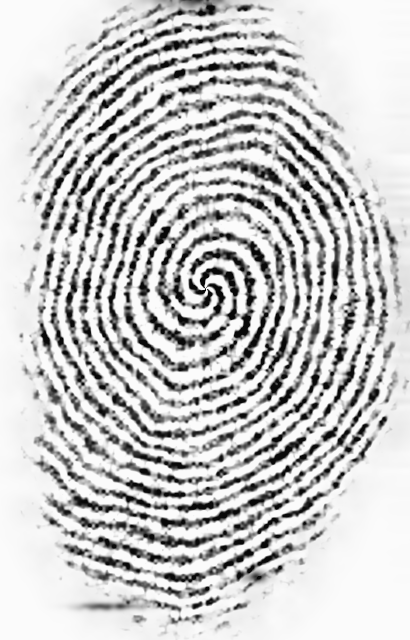
A Shadertoy shader for this pattern:

```glsl
// Draws an inked fingertip print: a tilted spiral whorl of broken, grainy ridges on pale paper.

float hash(vec2 p) {
    return fract(sin(dot(p, vec2(127.1, 311.7))) * 43758.5453);
}

float noise(vec2 p) {
    vec2 cell = floor(p), f = fract(p);
    f = f * f * (3.0 - 2.0 * f);
    float low = mix(hash(cell), hash(cell + vec2(1, 0)), f.x);
    float high = mix(hash(cell + vec2(0, 1)), hash(cell + vec2(1, 1)), f.x);
    return mix(low, high, f.y);
}

float fbm(vec2 p) {
    float sum = 0.0, amp = 0.5;
    for (int i = 0; i < 3; i++) {
        sum += amp * noise(p);
        p = p * 2.03 + 17.3;
        amp *= 0.5;
    }
    return sum / 0.875;
}

// Soft elliptical spot: 1 at its centre, fading outward
float spot(vec2 p, vec2 centre, vec2 size) {
    vec2 d = (p - centre) / size;
    return exp(-dot(d, d));
}

// Ridge count outward from the core; four arms widen clockwise
float ridgePhase(vec2 p) {
    vec2 d = p - vec2(0.322, 0.549);
    float tilt = 0.38;
    vec2 q = vec2(dot(d, vec2(cos(tilt), -sin(tilt))), dot(d, vec2(sin(tilt), cos(tilt))));
    float radius = length(q * vec2(1.0, 0.83));
    // Crease where the ridges turn sharply below the core
    float crease = smoothstep(0.07, 0.14, -q.y) * smoothstep(0.34, 0.2, -q.y);
    radius -= 0.014 * crease * exp(-abs(q.x) / 0.05);
    float wobble = (fbm(p * 10.0) - 0.5) * 1.5 * smoothstep(0.02, 0.14, radius);
    return radius * (1.0 + 0.25 * radius) / 0.0245 + 4.0 * atan(q.y, q.x) / 6.2831853 + wobble;
}

// Positive inside the fingertip, zero on its outline
float fingertip(vec2 p) {
    float dy = p.y - 0.505;
    float centreX = 0.338 - 0.05 * smoothstep(0.1, 0.34, abs(dy));
    centreX += 0.03 * smoothstep(0.36, 0.5, dy);
    float height = dy > 0.0 ? 0.505 : 0.475;
    float inside = 1.0 - length(vec2((p.x - centreX) / 0.285, dy / height));
    return inside - 0.12 * spot(p, vec2(0.05, 0.24), vec2(0.05, 0.018));
}

void mainImage(out vec4 fragColor, in vec2 fragCoord) {
    vec2 p = fragCoord / iResolution.y;

    // Contact area with a speckled, ragged outline
    float inside = fingertip(p);
    float contact = smoothstep(-0.05, 0.1, inside + (fbm(p * 55.0) - 0.5) * 0.28);

    // Uneven pressure, heavier around the core and at its lower right
    float pressure = 0.5 + 0.5 * fbm(p * 13.0 + 4.0);
    pressure += 0.22 * spot(p, vec2(0.4, 0.41), vec2(0.08, 0.1));
    pressure += 0.17 * spot(p, vec2(0.32, 0.58), vec2(0.13, 0.12));
    pressure -= 0.15 * spot(p, vec2(0.12, 0.3), vec2(0.1, 0.08));

    // Soft ridges broken by gaps and speckled with pores
    float ridge = cos(6.2831853 * ridgePhase(p));
    float gaps = noise(p * 75.0) - 0.5;
    float pores = noise(p * 185.0 + 31.0) - 0.5;
    float ink = smoothstep(-0.6, 1.5, ridge + 1.3 * gaps + 1.5 * pores);
    ink *= contact * pressure * (1.0 + 0.5 * pores);

    // Dark smears at the tip and at the lower margin
    float grain = 0.5 + noise(p * 90.0 + 9.0);
    ink += 0.5 * grain * spot(p, vec2(0.305, 1.005), vec2(0.065, 0.02));
    ink += 0.5 * grain * spot(p, vec2(0.172, 0.052), vec2(0.045, 0.006));
    ink += 0.6 * grain * spot(p, vec2(0.4, 0.098), vec2(0.018, 0.009));

    // Faint residue around the print and level streaks at the right margin
    float halo = smoothstep(-0.28, 0.0, inside) * (1.0 - contact);
    ink += 0.07 * halo * fbm(p * 30.0);
    float streaks = noise(vec2(p.x * 8.0, p.y * 110.0));
    ink += 0.07 * streaks * smoothstep(0.57, 0.63, p.x) * spot(p, vec2(0.62, 0.58), vec2(0.2, 0.28));

    float tone = mix(0.985, 0.03, clamp(ink * 1.15, 0.0, 1.0));
    fragColor = vec4(vec3(tone), 1.0);
}
```
